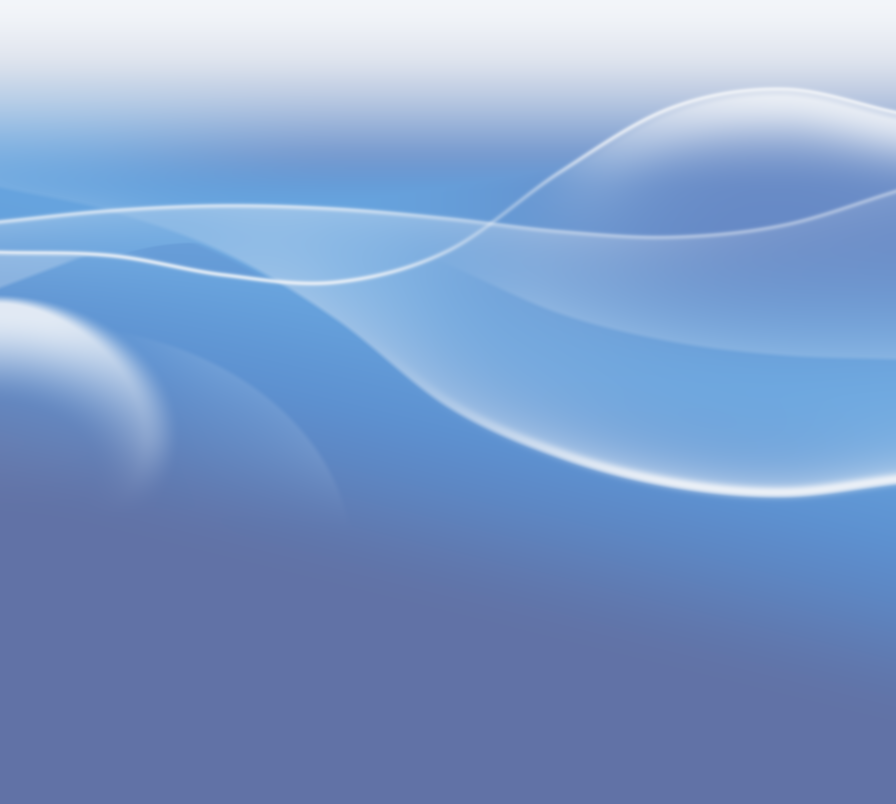
Give the GLSL for this background, as a Shadertoy shader.

```glsl
#define PALE vec3(0.95, 0.96, 0.975)
#define MIST vec3(0.85, 0.875, 0.92)
#define SKY vec3(0.40, 0.64, 0.87)
#define AZURE vec3(0.36, 0.56, 0.81)
#define DUSK vec3(0.39, 0.53, 0.77)
#define SLATE vec3(0.38, 0.448, 0.65)
#define EDGE 0.004
#define LINE_WIDTH 0.0032

// Heights of each ribbon at nine evenly spaced columns
const float UPPER[9] = float[9](.724, .738, .744, .740, .728, .712, .705, .720, .762);
const float LOOP[9] = float[9](.686, .682, .658, .649, .688, .786, .866, .889, .860);
const float SWEEP[9] = float[9](.767, .737, .686, .603, .494, .431, .395, .383, .399);
const float VEIL[9] = float[9](.850, .820, .780, .730, .671, .610, .575, .558, .553);

// Catmull-Rom curve through the heights
float curve(float h[9], float x) {
    float s = clamp(x, 0.0, 1.0) * 8.0;
    int i = min(int(s), 7);
    float t = s - float(i);
    float b = h[i], c = h[i + 1];
    float a = i > 0 ? h[max(i - 1, 0)] : 2.0 * b - c;
    float d = i < 7 ? h[min(i + 2, 8)] : 2.0 * c - b;
    return b + 0.5 * t * (c - a + t * (2.0 * a - 5.0 * b + 4.0 * c - d
             + t * (3.0 * (b - c) + d - a)));
}

// Signed distance to a ribbon, positive above it
float ribbon(float h[9], vec2 uv, float aspect) {
    float x = clamp(uv.x, 0.01, 0.99);
    float slope = (curve(h, x + 0.01) - curve(h, x - 0.01)) / (0.02 * aspect);
    return (uv.y - curve(h, uv.x)) / sqrt(1.0 + slope * slope);
}

// Approximate depth inside an ellipse
float ellipse(vec2 p, vec2 center, vec2 radius) {
    return (1.0 - length((p - center) / radius)) * radius.y;
}

// Light that starts at an edge and fades on its positive side
float sheet(float d, float width) {
    return smoothstep(-EDGE, EDGE, d) * exp(-max(d, 0.0) / width);
}

float line(float d, float width) {
    return exp(-d * d / (width * width));
}

vec3 backdrop(vec2 uv) {
    float h = uv.y - 0.523 + 0.275 * uv.x;
    vec3 col = mix(SLATE, AZURE, smoothstep(-0.16, 0.10, h));
    col = mix(col, SKY, smoothstep(0.03, 0.25, h));
    float dusk = smoothstep(0.50, 0.72, uv.y) * smoothstep(0.35, 0.85, uv.x);
    dusk = max(dusk, 0.8 * smoothstep(0.74, 0.82, uv.y) * smoothstep(0.0, 0.4, uv.x));
    col = mix(col, DUSK, dusk);
    col = mix(col, MIST, smoothstep(0.76, 0.94, uv.y));
    return mix(col, PALE, smoothstep(0.89, 1.0, uv.y));
}

void mainImage(out vec4 fragColor, in vec2 fragCoord) {
    vec2 uv = fragCoord / iResolution.xy;
    float aspect = iResolution.x / iResolution.y;
    vec2 p = vec2(uv.x * aspect, uv.y);
    float x = uv.x;
    vec3 col = backdrop(uv);

    float upper = ribbon(UPPER, uv, aspect);
    float loop = ribbon(LOOP, uv, aspect);
    float sweep = ribbon(SWEEP, uv, aspect);
    float veil = ribbon(VEIL, uv, aspect);

    // Broad translucent sheets
    float belowUpper = smoothstep(-EDGE, EDGE, -upper);
    float sweepGlow = sheet(sweep, 0.10) * belowUpper * smoothstep(0.12, 0.36, x);
    col = mix(col, PALE, sweepGlow * mix(0.38, 0.20, smoothstep(0.4, 0.9, x)));
    col = mix(col, PALE, sheet(-upper, 0.045) * mix(0.26, 0.12, smoothstep(0.55, 0.9, x)));
    col = mix(col, PALE, 0.20 * sheet(veil, 0.05) * smoothstep(0.46, 0.62, x) * belowUpper);
    col = mix(col, PALE, 0.12 * sheet(sweep, 0.03) * (1.0 - smoothstep(0.1, 0.35, x)));

    // Blue lens enclosed by the left ribbons
    float arch = 0.700 - 2.0 * (x - 0.22) * (x - 0.22) - uv.y;
    float lens = smoothstep(0.0, EDGE, arch) * smoothstep(0.0, EDGE, loop)
               * smoothstep(0.0, 2.0 * EDGE, -sweep);
    col = mix(col, AZURE, 0.45 * lens * smoothstep(0.10, 0.18, x));

    // Pale corner under the left ribbon
    float corner = smoothstep(0.0, 0.008, uv.y - 0.638 - 0.42 * x);
    col = mix(col, PALE, 0.25 * corner * smoothstep(0.0, EDGE, -loop)
            * (1.0 - smoothstep(0.06, 0.14, x)));

    // Bright loop crest and its soft underside
    float crest = smoothstep(0.60, 0.88, x);
    col = mix(col, PALE, 0.22 * sheet(-loop, 0.07) * smoothstep(0.55, 0.70, x));
    float underside = smoothstep(-EDGE, 0.012, -loop) * exp(-pow(max(-loop, 0.0) / 0.048, 2.0));
    col = mix(col, PALE, 0.82 * underside * crest);

    // Glowing rim of the sweep
    float rim = smoothstep(0.38, 0.78, x);
    col = mix(col, PALE, 0.62 * sheet(sweep, 0.022) * rim);
    col = mix(col, PALE, 0.85 * line(sweep - 0.005, 0.007) * rim);

    // Fine highlights along the ribbons
    float upperLight = mix(0.62, 0.38, smoothstep(0.3, 0.6, x));
    col = mix(col, PALE, upperLight * line(upper, LINE_WIDTH));
    float loopLight = 0.78 - 0.45 * line(x - 0.56, 0.10);
    col = mix(col, PALE, loopLight * line(loop, LINE_WIDTH));

    // Faint arc behind the crescent
    float arc = ellipse(p, vec2(0.058, 0.306), vec2(0.379, 0.289));
    col = mix(col, PALE, 0.12 * sheet(arc, 0.06) * smoothstep(0.33, 0.45, uv.y)
            * smoothstep(0.10, 0.28, p.x));

    // Crescent between two ellipses
    float outer = ellipse(p, vec2(-0.007, 0.458), vec2(0.227, 0.173));
    float inner = ellipse(p, vec2(-0.014, 0.415), vec2(0.198, 0.126));
    float soft = mix(0.010, 0.035, smoothstep(0.0, 0.2, p.x));
    float crescent = smoothstep(-0.004, soft, outer) * smoothstep(0.35, 0.46, uv.y);
    crescent *= 1.0 - smoothstep(-0.07, 0.045, inner) * 0.96;
    col = mix(col, PALE, crescent * mix(0.88, 0.70, smoothstep(0.05, 0.2, p.x)));

    fragColor = vec4(col, 1.0);
}
```
